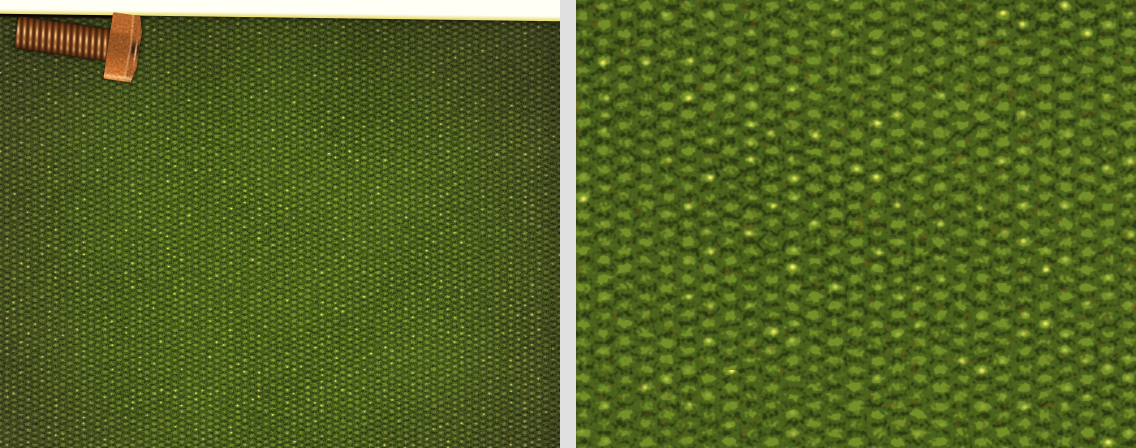
Left: the whole. Right: its middle third, enlarged.
Give the GLSL for this texture, as a WebGL 2 fragment shader.

```glsl
#version 300 es
precision highp float;
uniform vec2 u_resolution;
out vec4 outColor;

const float PI = 3.14159265;
const float ASPECT = 0.8;               // canvas height over width
const vec2 REPEATS = vec2(80.0, 74.0);  // knobs across and down
const float WARP = 0.2;                 // thread wander, in cells
const float GRAIN = 0.6;
const float GRAIN_SCALE = 430.0;
const float COLUMN_RIDGE = 0.12;
const float SPECK_SHARE = 0.34;
const float SPECK_RADIUS = 0.14;        // in cells

const vec3 CLOTH_DARK = vec3(0.18, 0.215, 0.075);
const vec3 CLOTH_MID = vec3(0.295, 0.365, 0.12);
const vec3 CLOTH_LIGHT = vec3(0.455, 0.53, 0.175);
const vec3 FLECK = vec3(0.42, 0.33, 0.10);
const vec3 SPECK = vec3(1.0, 0.92, 0.44);
const vec3 STRIP = vec3(1.0, 1.0, 0.96);
const vec3 STRIP_EDGE = vec3(0.92, 0.87, 0.46);
const vec3 METAL_DARK = vec3(0.17, 0.075, 0.03);
const vec3 METAL = vec3(0.66, 0.37, 0.16);
const vec3 METAL_SHINE = vec3(1.0, 0.83, 0.58);

const float BOLT_ANGLE = 0.145;
const vec2 HEAD_CENTER = vec2(0.221, 0.085);
const vec2 HEAD_HALF = vec2(0.028, 0.060);
const vec2 SHANK_CENTER = vec2(-0.106, 0.0);
const vec2 SHANK_HALF = vec2(0.088, 0.029);
const float THREAD_PITCH = 0.0112;

vec2 hash2(vec2 p) {
  vec3 q = fract(p.xyx * vec3(0.1031, 0.1030, 0.0973));
  q += dot(q, q.yzx + 33.33);
  return fract((q.xx + q.yz) * q.zy);
}

float corner(vec2 cell, vec2 f, vec2 o) {
  return dot(hash2(cell + o) * 2.0 - 1.0, f - o);
}

float gradientNoise(vec2 p) {
  vec2 c = floor(p), f = p - c;
  vec2 w = f * f * (3.0 - 2.0 * f);
  return mix(mix(corner(c, f, vec2(0, 0)), corner(c, f, vec2(1, 0)), w.x),
             mix(corner(c, f, vec2(0, 1)), corner(c, f, vec2(1, 1)), w.x), w.y);
}

float boxDistance(vec2 p, vec2 halfSize, float radius) {
  vec2 d = abs(p) - halfSize + radius;
  return length(max(d, 0.0)) + min(max(d.x, d.y), 0.0) - radius;
}

float coverage(float dist) {
  return clamp(0.5 - dist * u_resolution.x, 0.0, 1.0);
}

float glint(float x, float center, float width) {
  float d = (x - center) / width;
  return exp(-d * d);
}

// Staggered woven knobs with uneven height, grain and bright specks
vec3 cloth(vec2 p) {
  vec2 w = p * REPEATS / vec2(1.0, ASPECT);
  w += WARP * vec2(0.5 * gradientNoise(w * 0.6), gradientNoise(w * 0.6 + 57.0));
  float column = floor(w.x + 0.5);
  float stagger = 0.5 * mod(column, 2.0);
  vec2 cell = vec2(column, floor(w.y + stagger + 0.5));
  vec2 local = vec2(w.x, w.y + stagger) - cell;
  vec2 rnd = hash2(cell + 11.0);

  float knob = 0.5 + 0.5 * cos(PI * w.x) * cos(2.0 * PI * w.y);
  float bump = exp(-10.0 * dot(local, local));
  float tone = 0.03 + 0.86 * knob + 0.45 * (rnd.x - 0.45) * bump;
  tone += COLUMN_RIDGE * cos(2.0 * PI * w.x) + 0.12 * gradientNoise(p * 7.0);
  tone += GRAIN * gradientNoise(p * GRAIN_SCALE);
  tone += 0.6 * GRAIN * gradientNoise(p * GRAIN_SCALE * 0.45 + 31.0);
  vec3 color = mix(CLOTH_DARK, CLOTH_MID, smoothstep(0.0, 0.42, tone));
  color = mix(color, CLOTH_LIGHT, smoothstep(0.5, 0.94, tone));
  float fleck = smoothstep(0.2, 0.45, gradientNoise(p * 190.0 + 83.0));
  color = mix(color, FLECK, 0.45 * fleck);

  // Some columns catch more light than others
  float share = SPECK_SHARE * (0.3 + 1.3 * hash2(vec2(column, 3.0)).x) * (0.6 + 0.7 * p.y);
  float shine = hash2(cell + 71.0).x;
  float strength = step(rnd.y, share) * (0.15 + 0.85 * shine * shine);
  vec2 spot = (local - 0.2 * (hash2(cell + 29.0) - 0.5)) / SPECK_RADIUS;
  color = mix(color, SPECK, strength * exp(-dot(spot, spot)));

  // Uneven lighting, greener toward the middle, streaks at the right
  vec2 c = p - vec2(0.5, 0.47);
  float falloff = dot(c, c);
  color *= mix(vec3(1.0, 1.07, 0.92), vec3(0.88, 0.81, 1.08), smoothstep(0.0, 0.36, falloff));
  color *= 1.0 - 0.14 * smoothstep(0.3, 0.0, p.y);
  float streak = 0.5 + 0.5 * cos(p.x * REPEATS.x * 2.0 * PI);
  return color * (1.0 - 0.2 * streak * smoothstep(0.965, 0.985, p.x));
}

// Slanted thread rings shaded around a cylinder
vec3 shank(vec2 b) {
  float across = b.y / SHANK_HALF.y;
  float ring = 0.5 + 0.5 * cos(2.0 * PI * (b.x - 0.10 * b.y) / THREAD_PITCH);
  float roundness = sqrt(max(1.0 - across * across, 0.0));
  vec3 color = mix(METAL_DARK, METAL, roundness * (0.3 + 0.7 * ring));
  float shine = glint(across, -0.1, 0.3) + 0.6 * glint(across, 0.55, 0.16);
  return mix(color, METAL_SHINE, 0.85 * shine * ring * ring * ring);
}

// Broad side facet, bright ridge and a shaded end with a hollow
vec3 head(vec2 b) {
  float ridge = 0.012 - 0.05 * abs(b.y);
  vec3 side = mix(METAL * 1.1, METAL * 0.9, smoothstep(-0.03, -0.02, b.y));
  side = mix(side, METAL * 1.25, smoothstep(0.0, 0.055, b.y));
  vec3 end = mix(METAL, METAL_DARK, glint(length(b - vec2(0.021, 0.0)), 0.0, 0.013));
  end = mix(end, METAL_SHINE, 0.8 * glint(b.x, 0.022, 0.002) * glint(b.y, 0.005, 0.02));
  vec3 color = mix(end, side, coverage(b.x - ridge));
  color = mix(color, METAL_SHINE, 0.4 * glint(b.x, ridge, 0.002));
  color = mix(color, METAL_SHINE, 0.7 * glint(b.y, 0.054, 0.004));
  return color * (1.0 + 0.3 * gradientNoise(b * 260.0));
}

void main() {
  // x runs right and y down from the top, both in canvas widths
  vec2 p = vec2(gl_FragCoord.x, u_resolution.y - gl_FragCoord.y) / u_resolution.x;
  float stripDist = p.y - mix(0.0245, 0.038, p.x);
  vec2 d = p - HEAD_CENTER;
  float s = sin(BOLT_ANGLE), k = cos(BOLT_ANGLE);
  vec2 b = vec2(k * d.x + s * d.y, k * d.y - s * d.x);
  float shankDist = boxDistance(b - SHANK_CENTER, SHANK_HALF, 0.008);
  float headDist = max(boxDistance(b, HEAD_HALF, 0.003), b.x + 0.25 * abs(b.y) - 0.036);

  vec3 color = cloth(p);
  color *= 1.0 - 0.45 * exp(-max(stripDist, 0.0) / 0.005);
  color *= 1.0 - 0.45 * exp(-max(min(shankDist, headDist), 0.0) / 0.004);
  float gap = smoothstep(0.28, 0.22, p.x) * smoothstep(0.009, 0.002, stripDist);
  color = mix(color, METAL_DARK * 0.35, gap);

  vec3 strip = mix(STRIP, STRIP_EDGE, smoothstep(-0.010, 0.0, stripDist));
  color = mix(color, strip, coverage(stripDist));
  color = mix(color, shank(b), coverage(shankDist));
  color = mix(color, head(b), coverage(headDist));
  outColor = vec4(color, 1.0);
}
```
